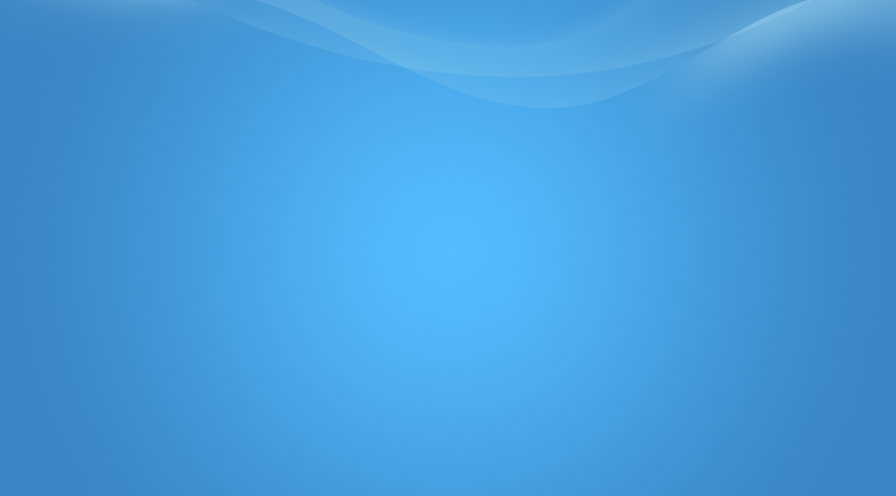
Reproduce this background procedurally as a Shadertoy shader.

```glsl
// Parabolic trough: depth below the top edge, with separate left and right curvature
float trough(float x, float centre, float depth, float left, float right) {
    float dx = x - centre;
    return depth - (dx < 0.0 ? left : right) * dx * dx;
}

// Cosine swell that settles above the canvas on both sides
float swell(float x) {
    float dx = x - 0.612;
    float phase = min(abs(dx) * (dx < 0.0 ? 7.85 : 8.9), 3.14159);
    return 0.1 + 0.118 * cos(phase);
}

// Smooth mask, one where the point lies above the curve
float above(float gap) {
    float soft = 0.0025;
    return smoothstep(-soft, soft, gap);
}

float hash(vec2 p) {
    return fract(sin(dot(p, vec2(12.99, 78.23))) * 43758.5);
}

void mainImage(out vec4 fragColor, in vec2 fragCoord) {
    vec2 uv = fragCoord / iResolution.xy;
    float x = uv.x;
    float depth = 1.0 - uv.y;

    // Radial backdrop
    vec2 offset = (uv - vec2(0.502, 0.495)) * vec2(1.0, 0.555);
    float r = min(length(offset) / 0.5, 1.0);
    float shade = mix(r, smoothstep(0.0, 1.0, r), 0.65);
    vec3 color = mix(vec3(0.325, 0.74, 1.0), vec3(0.232, 0.525, 0.77), shade);

    // Distance above each of the three sheets
    float lower = swell(x) - depth;
    float middle = trough(x, 0.579, 0.155, 1.17, 1.45) - depth;
    float upper = trough(x, 0.573, 0.094, 1.92, 4.6) - depth;
    float inUpper = above(upper);

    // Sheets are brightest at their lower rims
    float light = 0.19 * above(lower) * exp(-max(lower, 0.0) / 0.09);
    light += 0.17 * above(middle) * exp(-max(middle, 0.0) / 0.07);
    light += 0.10 * above(middle) * exp(-max(-upper, 0.0) / 0.035);
    light *= 1.0 - inUpper;
    light += 0.17 * inUpper * exp(-max(upper, 0.0) / 0.022);

    // Soft crest on the right, below the swell
    float crest = max(-lower, 0.0) / 0.09;
    light += 0.62 * (1.0 - above(lower)) * exp(-crest * crest)
           * smoothstep(0.69, 0.88, x) * (1.0 - 0.3 * smoothstep(0.92, 1.0, x));

    // Faint haze along the upper left edge
    float haze = (x - 0.17) / 0.13;
    light += 0.3 * exp(-haze * haze - depth / 0.035) * (1.0 - above(middle));

    color = mix(color, vec3(0.61, 0.83, 0.93), clamp(light, 0.0, 0.7));

    // Dither against banding
    color += (hash(fragCoord) - 0.5) / 255.0;
    fragColor = vec4(color, 1.0);
}
```
